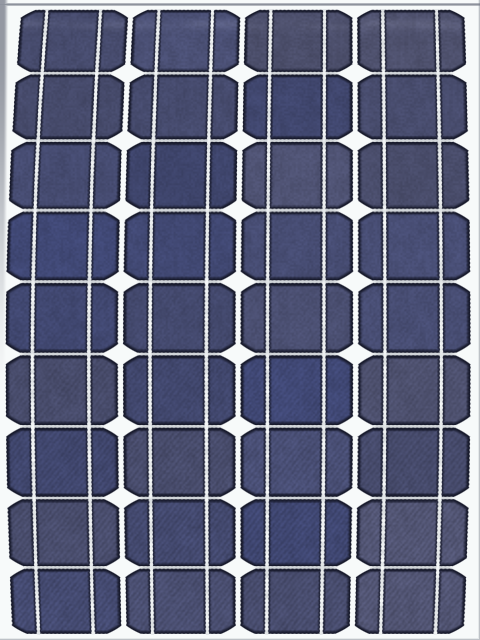
Reproduce this pattern procedurally as a WebGL 1 fragment shader.

```glsl
precision highp float;

uniform vec2 u_resolution;

const vec2 GRID = vec2(4.0, 9.0);
const vec2 CELL_SIZE = vec2(0.183, 0.1125);  // in canvas heights
const vec2 HALF_GAP = vec2(0.0042, 0.0022);

const vec3 WHITE = vec3(0.97, 0.98, 0.98);
const vec3 SILVER = vec3(0.74, 0.76, 0.78);
const vec3 GREY = vec3(0.45, 0.47, 0.52);
const vec3 DARK_EDGE = vec3(0.09, 0.10, 0.17);
const vec3 BLUE_CELL = vec3(0.24, 0.27, 0.44);
const vec3 DULL_CELL = vec3(0.31, 0.32, 0.43);

float hash(vec2 p) {
  return fract(sin(dot(p, vec2(127.1, 311.7))) * 43758.5453);
}

float noise(vec2 p) {
  vec2 i = floor(p);
  vec2 f = fract(p);
  f = f * f * (3.0 - 2.0 * f);
  float low = mix(hash(i), hash(i + vec2(1.0, 0.0)), f.x);
  float high = mix(hash(i + vec2(0.0, 1.0)), hash(i + vec2(1.0, 1.0)), f.x);
  return mix(low, high, f.y);
}

float coverage(float dist, float blur) {
  return 1.0 - smoothstep(-blur, blur, dist);
}

// Lens-bent panel coordinates: columns from the left, rows from the top
vec2 panelCoords(vec2 p) {
  float t = (0.4466 - p.y) / 0.1133;
  float row = 5.0 + t + 0.0022 * t * t * t;
  float dy = p.y - 0.44;
  float lean = max(dy, 0.0);
  float centre = 0.372 + 0.025 * lean * lean;
  float halfWidth = 0.3672 * (1.0 - 0.16 * dy * dy);
  return vec2(2.0 + 2.0 * (p.x - centre) / halfWidth, row);
}

// Rectangle with its corners cut by a circle; q spans -0.5 to 0.5
float cellDistance(vec2 q, float bead) {
  vec2 side = (abs(q) - 0.5) * CELL_SIZE + HALF_GAP + bead;
  float radius = max(length(q), 0.001);
  float slope = length(q / radius / CELL_SIZE);
  float arc = (radius - 0.605) / slope + 0.001;
  return max(max(side.x, side.y), arc);
}

// Two vertical conductors in each cell
float busbarDistance(float x, float bead) {
  return abs(abs(x + 0.01) - 0.24) * CELL_SIZE.x - 0.0026 + bead;
}

vec3 siliconColor(vec2 p, vec2 id) {
  vec3 color = mix(BLUE_CELL, DULL_CELL, hash(id + 3.7));
  color *= 0.96 + 0.10 * hash(id + 11.3);
  float mottling = noise(p * vec2(70.0, 45.0)) - 0.5;
  float grain = noise(p * 330.0) - 0.5;
  float lowerRows = smoothstep(2.0, 7.0, id.y);
  float weave = sin((p.x - p.y * 0.8) * 720.0 + 3.0 * noise(p * 25.0));
  color *= 1.0 + 0.08 * mottling + 0.12 * grain + 0.05 * lowerRows * weave;
  // Pale dusty smear along the top row
  float smear = coverage(abs(p.y - 0.961) - 0.006, 0.010) * noise(p * vec2(22.0, 90.0));
  return color + 0.10 * smear;
}

vec3 backingColor(vec2 p, vec2 grid, vec2 q, float blur) {
  // Narrow row seams are greyer than the open white sheet
  float seam = coverage(abs(abs(q.y) - 0.5) * CELL_SIZE.y - 0.0025, blur);
  seam *= coverage(abs(q.x) - 0.34, 0.04);
  seam *= step(0.3, grid.y) * step(grid.y, GRID.y - 0.3);
  vec3 color = mix(WHITE, SILVER, 0.65 * seam);
  // Metal frame at the rim, most visible at the top and upper left
  float topRail = coverage(abs(p.y - 0.993) - 0.0018, blur);
  float leftRail = coverage(p.x - 0.004 - 0.006 * p.y, 0.004) * smoothstep(0.35, 0.95, p.y);
  float rightRail = coverage(0.748 - p.x, blur);
  float bottomRail = coverage(p.y - 0.002, blur);
  color = mix(color, SILVER, max(rightRail, bottomRail));
  return mix(color, GREY, max(0.8 * topRail, 0.75 * leftRail));
}

void main() {
  vec2 p = gl_FragCoord.xy / u_resolution * vec2(0.75, 1.0);
  float blur = max(0.0013, 0.75 / u_resolution.y);

  vec2 grid = panelCoords(p);
  vec2 id = clamp(floor(grid), vec2(0.0), GRID - 1.0);
  vec2 q = grid - id - 0.5;

  // Fine beading roughens the edges of lines
  float bead = 0.0004 * sin(p.y * 1000.0) + 0.0002 * sin(p.x * 1000.0);
  float cell = cellDistance(q, bead);
  float bar = busbarDistance(q.x, bead);

  // Silicon darkens beside its edges and conductors
  vec3 silicon = siliconColor(p, id);
  float rimShade = 1.0 - smoothstep(0.001, 0.0075, -cell);
  float barShade = 0.75 * (1.0 - smoothstep(0.001, 0.0050, bar));
  silicon = mix(silicon, DARK_EDGE, max(rimShade, barShade));

  vec3 color = mix(backingColor(p, grid, q, blur), silicon, coverage(cell, blur));

  // Conductors run on across the row seams
  vec3 metal = mix(WHITE, SILVER, 0.5 * noise(p * vec2(60.0, 160.0)));
  float onPanel = step(0.0, grid.y) * step(grid.y, GRID.y);
  color = mix(color, metal, coverage(bar, blur) * onPanel);

  gl_FragColor = vec4(color, 1.0);
}
```
